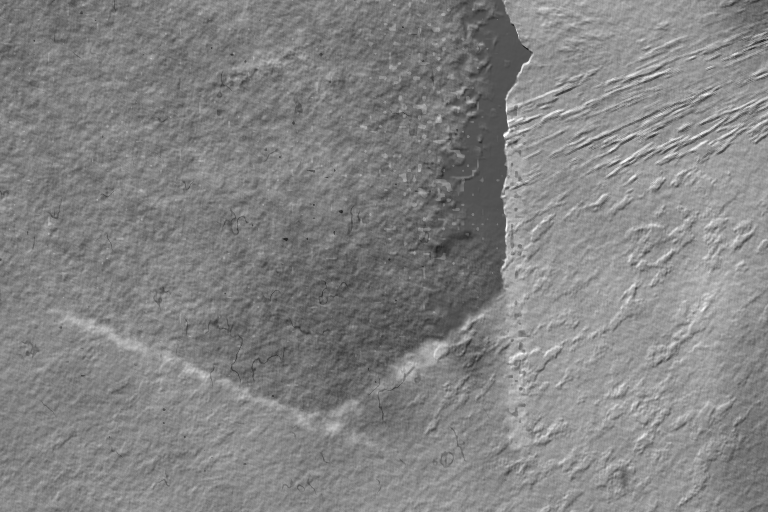
Write a WebGL 1 fragment shader that draws this texture.

```glsl
precision highp float;
// Weathered grey plaster: a dark bare strip, a pale drip and raised, peeling seams.
uniform vec2 u_resolution;

const float UPPER_TONE = 0.505;
const float LOWER_TONE = 0.53;
const float RIGHT_TONE = 0.59;
const float STRIP_TONE = 0.325;
const float RELIEF_GAIN = 0.62;
const vec2 LIGHT_STEP = vec2(-0.0022, 0.0037);
const vec2 DRIP_TOP = vec2(1.003, 0.79);
const vec2 DRIP_END = vec2(1.011, 0.145);

float hash(vec2 p) {
  return fract(sin(dot(p, vec2(127.1, 311.7))) * 43758.545);
}
float noise(vec2 p) {
  vec2 i = floor(p), f = fract(p);
  f = f * f * (3.0 - 2.0 * f);
  return mix(mix(hash(i), hash(i + vec2(1.0, 0.0)), f.x),
             mix(hash(i + vec2(0.0, 1.0)), hash(i + 1.0), f.x), f.y);
}
float fbm(vec2 p) {
  float sum = 0.0, amp = 0.53;
  for (int i = 0; i < 4; i++) {
    sum += amp * noise(p);
    p = mat2(1.6, 1.2, -1.2, 1.6) * p + 7.3;
    amp *= 0.5;
  }
  return sum;
}
float segment(vec2 p, vec2 a, vec2 b) {
  vec2 d = b - a;
  return length(p - a - d * clamp(dot(p - a, d) / dot(d, d), 0.0, 1.0));
}
float blob(vec2 p, vec2 centre, vec2 size) {
  vec2 d = (p - centre) / size;
  return exp(-dot(d, d));
}
float below(float edge, float soft, float v) { return 1.0 - smoothstep(edge, edge + soft, v); }

// Layout: the two seams, and the right side of the bare strip
float leftSeam(float x) { return 0.395 - 0.43 * max(x - 0.117, 0.0); }
float rightSeam(float x) { return 0.19 + 0.67 * (x - 0.635); }
float stripSide(float y) {
  return 0.989 + 0.042 * exp(-pow((y - 0.89) / 0.045, 2.0)) - 0.01 * smoothstep(0.94, 1.0, y);
}
vec2 ragged(vec2 p) {
  return p + 0.034 * (vec2(fbm(p * 30.0), fbm(p * 30.0 + 40.0)) - 0.5);
}
float rightMask(vec2 q) { return smoothstep(-0.003, 0.003, q.x - stripSide(q.y)); }
float upperMask(vec2 q) {
  return smoothstep(-0.012, 0.016, q.y - max(leftSeam(q.x), rightSeam(q.x)));
}
float stripMask(vec2 q) {
  float side = mix(0.85, 0.925, smoothstep(0.48, 0.95, q.y));
  return smoothstep(side - 0.05, side + 0.05, q.x + 0.09 * (noise(q * 75.0) - 0.5));
}
float hollowMask(vec2 q) { return blob(q, vec2(0.915, 0.465), vec2(0.075, 0.07)); }

// Surface height: mottled upper coat, grainy lower coat, combed crumbs at right
float relief(vec2 p) {
  vec2 q = ragged(p);
  float right = rightMask(q), upper = upperMask(q) * (1.0 - right);
  float fine = fbm(p * 95.0);
  float mottled = 0.35 * fbm(p * 42.0) + 0.55 * fine;
  vec2 comb = vec2(dot(p, vec2(0.72, 0.69)), dot(p, vec2(-0.69, 0.72)));
  comb = mix(p.yx, comb, smoothstep(0.95, 0.6, p.y + 0.35 * (1.2 - p.x)) * 0.3 + 0.7);
  float crumbs = smoothstep(0.46, 0.72, fbm(comb * vec2(30.0, 52.0)));
  crumbs *= 0.25 + 0.75 * smoothstep(0.35, 0.65, fbm(comb * vec2(6.0, 13.0) + 9.0));
  float rough = 0.2 + 0.48 * fine + crumbs * mix(0.2, 0.5, smoothstep(0.5, 1.1, p.x));
  float h = mix(rough, mottled, upper);
  h *= mix(1.0, 0.1, upper * stripMask(q) * (1.0 - hollowMask(q)));
  h += 0.3 * upper * hollowMask(q) * fbm(p * vec2(38.0, 60.0));
  float flake = min(segment(q, vec2(0.46, 0.84), vec2(0.59, 0.895)),
                    segment(q, vec2(0.61, 0.79), vec2(0.655, 0.855)) + 0.01);
  return h + 0.6 * below(0.004, 0.03, flake) * smoothstep(0.3, 0.6, fbm(p * 32.0 + 3.0));
}

void main() {
  vec2 p = gl_FragCoord.xy / u_resolution.y;
  vec2 q = ragged(p);
  float right = rightMask(q), upper = upperMask(q) * (1.0 - right);
  float strip = stripMask(q) * upper;
  float cloud = fbm(p * 9.0 + 12.0) - 0.5;
  float grain = noise(p * 125.0);

  // Broad tones of each coat
  float upperTone = UPPER_TONE - 0.10 * blob(p, vec2(0.66, 0.37), vec2(0.25, 0.23))
    - 0.06 * smoothstep(0.55, 0.88, p.x) - 0.05 * blob(p, vec2(0.0, 1.0), vec2(0.35, 0.2));
  float lowerTone = LOWER_TONE - 0.10 * blob(p, vec2(0.74, 0.2), vec2(0.09, 0.06))
    - 0.14 * blob(q, vec2(0.93, 0.31), vec2(0.035, 0.06));
  float rightTone = RIGHT_TONE + 0.09 * blob(q, vec2(1.38, 0.37), vec2(0.06, 0.2))
    - 0.13 * blob(p, vec2(1.5, 0.08), vec2(0.13, 0.3))
    - 0.17 * blob(p, vec2(1.5, 1.0), vec2(0.09, 0.12));
  float tone = mix(mix(lowerTone, rightTone, smoothstep(0.92, 1.08, p.x)), upperTone, upper);
  tone += 0.13 * cloud + 0.16 * upper * (fbm(p * 48.0 + 2.0) - 0.5);
  tone = mix(tone, STRIP_TONE + 0.03 * cloud, strip);

  // Exposed hollow at the foot of the strip
  tone += hollowMask(q) * upper * (0.16 * fbm(p * vec2(45.0, 70.0)) - 0.04);
  tone -= 0.12 * upper * below(0.002, 0.016, segment(q, vec2(0.85, 0.51), vec2(0.91, 0.535)));

  // Raised pale seams, broken along their length
  float broken = smoothstep(0.28, 0.68, fbm(p * 34.0));
  float spanL = smoothstep(0.08, 0.16, p.x) * below(0.74, 0.04, p.x);
  tone += 0.17 * broken * spanL * below(0.0, 0.02, abs(q.y - leftSeam(q.x) + 0.006));
  float spanR = smoothstep(0.63, 0.67, p.x) * below(0.9, 0.09, p.x);
  tone += 0.18 * broken * spanR * below(0.004, 0.03, abs(q.y - rightSeam(q.x) + 0.016));

  // Pale pitted drip along the strip
  float drip = below(0.014, 0.016, segment(mix(p, q, 0.6), DRIP_TOP, DRIP_END));
  drip *= mix(1.0, right, smoothstep(0.38, 0.45, p.y));
  tone = mix(tone, 0.67 - 0.22 * smoothstep(0.62, 0.85, grain), 0.85 * drip);

  // Side light, pale spray, pits and a few short cracks
  tone += RELIEF_GAIN * (relief(p) - relief(p + LIGHT_STEP));
  float spray = smoothstep(0.66, 0.84, p.x) * below(0.89, 0.08, p.x) * smoothstep(0.4, 0.6, p.y);
  float fleck = smoothstep(0.0, 0.14, noise(p * 105.0 + 31.0) - 0.87 + 0.17 * spray);
  tone += 0.14 * fleck * upper;
  float pit = smoothstep(0.93, 0.98, noise(p * 75.0 + 60.0)) * smoothstep(0.6, 0.7, noise(p * 11.0));
  tone -= 0.22 * pit * (1.0 - right) * (1.0 - strip);
  float crack = below(0.003, 0.025, abs(fbm(p * vec2(21.0, 15.0) + 5.0) - 0.5));
  tone -= 0.13 * crack * smoothstep(0.72, 0.85, noise(p * 19.0)) * (1.0 - right) * (1.0 - strip);
  tone -= 0.2 * blob(q, vec2(1.22, 0.07), vec2(0.012, 0.02));
  gl_FragColor = vec4(vec3(clamp(tone, 0.0, 1.0)), 1.0);
}
```
